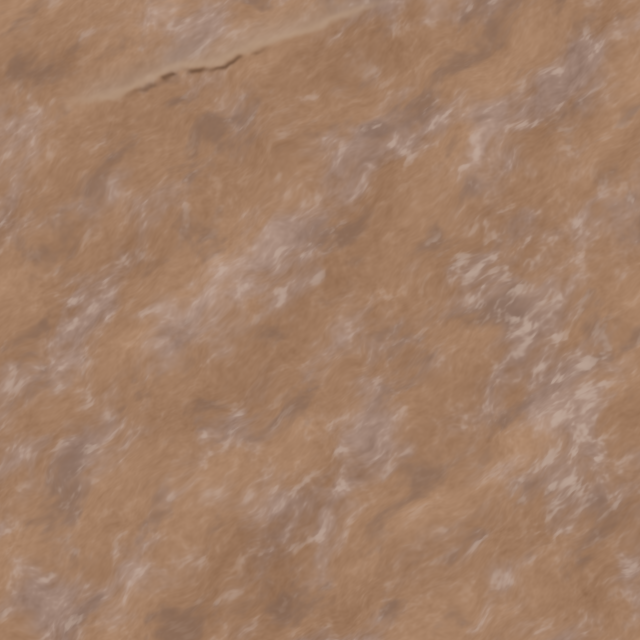
Reproduce this texture procedurally as a Shadertoy shader.

```glsl
// Weathered tan sandstone with slanted mauve streaks, pale flecks and a chipped ridge.

vec2 hashGradient(vec2 cell) {
    vec3 h = fract(cell.xyx * vec3(0.1031, 0.1030, 0.0973));
    h += dot(h, h.yzx + 33.33);
    return fract((h.xx + h.yz) * h.zy) * 2.0 - 1.0;
}

// Gradient noise, centred on zero
float noise(vec2 p) {
    vec2 i = floor(p), f = fract(p);
    vec2 u = f * f * f * (f * (f * 6.0 - 15.0) + 10.0);
    float a = dot(hashGradient(i), f);
    float b = dot(hashGradient(i + vec2(1, 0)), f - vec2(1, 0));
    float c = dot(hashGradient(i + vec2(0, 1)), f - vec2(0, 1));
    float d = dot(hashGradient(i + vec2(1, 1)), f - vec2(1, 1));
    return mix(mix(a, b, u.x), mix(c, d, u.x), u.y);
}

float fbm(vec2 p, int octaves) {
    float sum = 0.0, amplitude = 1.0;
    for (int i = 0; i < octaves; i++) {
        sum += amplitude * noise(p);
        p = mat2(0.96, 0.28, -0.28, 0.96) * p * 2.03 + 17.3;
        amplitude *= 0.55;
    }
    return sum;
}

float segmentDistance(vec2 p, vec2 a, vec2 b) {
    vec2 ab = b - a;
    return length(p - a - ab * clamp(dot(p - a, ab) / dot(ab, ab), 0.0, 1.0));
}

void mainImage(out vec4 fragColor, in vec2 fragCoord) {
    vec2 uv = fragCoord / iResolution.xy;

    // Grain space: x runs along the streaks, y across them
    vec2 warp = vec2(fbm(uv * 6.0, 3), fbm(uv * 6.0 + 40.0, 3));
    vec2 p = uv + 0.025 * warp;
    vec2 grain = mat2(0.74, -0.67, 0.67, 0.74) * p;

    float tone = fbm(grain * vec2(4.0, 8.0) + 3.0, 4);
    float patches = fbm(grain * vec2(5.0, 9.0) + 61.0, 4);
    float shade = fbm(grain * vec2(7.0, 13.0) + 25.0, 4);
    float fleck = fbm(grain * vec2(24.0, 46.0) + 9.0, 3);
    float fine = fbm(grain * vec2(65.0, 120.0) + 80.0, 2);

    // Pale mineral vein down the right side
    float veinDistance = min(segmentDistance(p, vec2(0.74, 0.59), vec2(0.91, 0.41)),
                             segmentDistance(p, vec2(0.91, 0.41), vec2(0.88, 0.22)));
    float vein = exp(-pow(veinDistance / 0.055, 2.0));

    // Tan body with a mauve veil
    float veil = smoothstep(-0.15, 0.5, patches + 0.25 * fleck + 0.25 * vein);
    vec3 color = mix(vec3(0.635, 0.490, 0.382), vec3(0.635, 0.525, 0.468), veil);
    color += vec3(0.075, 0.072, 0.066) * tone;
    color += (0.035 + 0.06 * veil) * fleck + 0.035 * fine;

    // Dark stains and pale flecks
    float stain = smoothstep(0.08, 0.55, shade + 0.25 * fleck);
    color = mix(color, vec3(0.485, 0.380, 0.325), 0.55 * stain);
    float pale = smoothstep(0.12, 0.6, fleck + 0.3 * fine + 0.2 * vein);
    color = mix(color, vec3(0.735, 0.645, 0.585), pale * (0.12 + 0.45 * veil + 0.2 * vein));

    // Chipped ridge near the top left, with a thin shadow under it
    float ridgeLine = 0.837 + 0.33 * (uv.x - 0.13) + 0.016 * noise(uv.xx * vec2(13.0, 3.0))
                    + 0.007 * noise(uv * 55.0);
    float above = uv.y - ridgeLine;
    float extent = smoothstep(0.08, 0.17, uv.x) * smoothstep(0.64, 0.54, uv.x);
    float dust = smoothstep(-0.006, 0.008, above) * smoothstep(0.065, 0.0, above);
    float lip = exp(-pow((above - 0.004) / 0.007, 2.0));
    float gap = exp(-pow((above + 0.007) / 0.0045, 2.0))
              * smoothstep(0.17, 0.27, uv.x) * smoothstep(0.44, 0.36, uv.x)
              * smoothstep(-0.2, 0.2, noise(uv * 38.0) + 0.1);
    color = mix(color, vec3(0.665, 0.575, 0.515) + 0.06 * fleck, 0.5 * dust * extent);
    color = mix(color, vec3(0.715, 0.600, 0.500), 0.6 * lip * extent);
    color = mix(color, vec3(0.400, 0.290, 0.215), 0.7 * gap);

    fragColor = vec4(clamp(color, 0.0, 1.0), 1.0);
}
```
